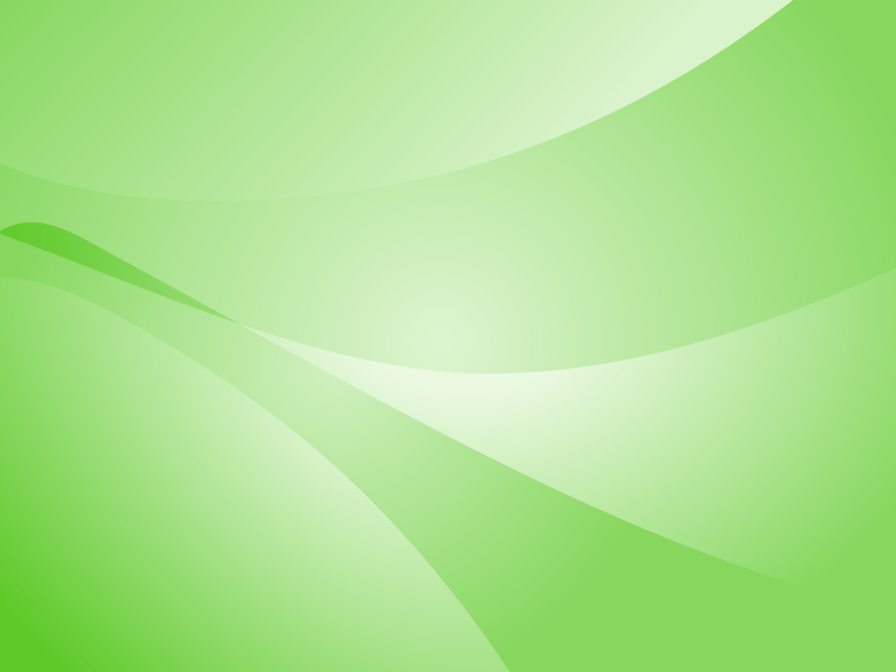
Write a WebGL 1 fragment shader that draws this background.

```glsl
precision highp float;
// Soft green backdrop of overlapping curved sheets, each lit by its own glow.
// Sheet borders are smooth two-piece cubic curves; every sheet yields one tone
// value, and a single deep-to-pale green ramp turns that tone into colour.

uniform vec2 u_resolution;

const vec3 DEEP_GREEN = vec3(0.37, 0.79, 0.16);
const vec3 PALE_GREEN = vec3(0.92, 0.975, 0.885);
const float ASPECT = 4.0 / 3.0;

// Tones along the ramp, from 0 (deep) to 1 (pale)
const float MID_TONE = 0.29;
const float DISC_TONE = 0.91;
const float TOP_TONE = 0.89;
const float BAND_TONE = 0.83;
const float CORNER_TONE = 0.86;
const float RIBBON_END_TONE = 0.42;

// Glow centres, in units of canvas height
const vec2 DISC_CENTER = vec2(0.656, 0.491);
const vec2 WING_CENTER = vec2(0.694, 0.549);
const vec2 BAND_CENTER = vec2(0.503, 0.462);
const vec2 CORNER_CENTER = vec2(0.521, 0.392);

// Border knots: x, y, slope, in fractions of the canvas
const vec3 TOP_A = vec3(0.0, 0.757, -0.55);
const vec3 TOP_B = vec3(0.24, 0.701, 0.0);
const vec3 TOP_C = vec3(0.885, 1.0, 1.03);
const vec3 BOWL_A = vec3(0.0, 0.652, -0.48);
const vec3 BOWL_B = vec3(0.547, 0.444, 0.0);
const vec3 BOWL_C = vec3(1.0, 0.601, 0.6);
const vec3 SLOPE_A = vec3(0.0, 0.656, 0.8);
const vec3 SLOPE_B = vec3(0.13, 0.618, -0.72);
const vec3 SLOPE_C = vec3(1.0, 0.092, -0.28);
const vec3 CORNER_A = vec3(0.0, 0.588, -0.05);
const vec3 CORNER_B = vec3(0.169, 0.502, -0.78);
const vec3 CORNER_C = vec3(0.569, 0.0, -2.0);

// Cubic Hermite height between two knots
float hermite(float x, vec3 a, vec3 b) {
  float span = b.x - a.x;
  float t = (x - a.x) / span;
  float s = 1.0 - t;
  return a.y * s * s * (1.0 + 2.0 * t) + b.y * t * t * (3.0 - 2.0 * t)
       + span * s * t * (a.z * s - b.z * t);
}

// Smooth coverage of the area above a border through three knots
float above(vec2 uv, vec3 a, vec3 b, vec3 c) {
  float border = uv.x < b.x ? hermite(uv.x, a, b) : hermite(uv.x, b, c);
  float softness = 1.0 / u_resolution.y;
  return smoothstep(-softness, softness, uv.y - border);
}

// Linear falloff: 1 inside the inner radius, 0 beyond the outer one
float glow(vec2 offset, float inner, float outer) {
  return clamp((outer - length(offset)) / (outer - inner), 0.0, 1.0);
}

void main() {
  vec2 uv = gl_FragCoord.xy / u_resolution;
  vec2 p = uv * vec2(ASPECT, 1.0);

  float aboveTop = above(uv, TOP_A, TOP_B, TOP_C);
  float aboveBowl = above(uv, BOWL_A, BOWL_B, BOWL_C);
  float aboveSlope = above(uv, SLOPE_A, SLOPE_B, SLOPE_C);
  float aboveCorner = above(uv, CORNER_A, CORNER_B, CORNER_C);

  // Shading of each sheet
  float disc = mix(MID_TONE, DISC_TONE, glow(p - DISC_CENTER, 0.0, 0.75));
  float topFade = clamp(1.23 * uv.x + 0.87 * (1.0 - uv.y), 0.0, 1.0);
  float top = mix(MID_TONE, TOP_TONE, topFade);
  vec2 wingOffset = (p - WING_CENTER) * vec2(1.0, 1.3);
  float wing = mix(MID_TONE, 1.0, glow(wingOffset, 0.174, 0.75));
  float band = mix(MID_TONE, BAND_TONE, glow(p - BAND_CENTER, 0.0, 0.5));
  float ribbon = RIBBON_END_TONE * smoothstep(-0.04, 0.3, uv.x);

  // The corner glow is stretched along the falling diagonal
  vec2 q = p - CORNER_CENTER;
  vec2 diagonal = vec2(0.6 * (q.x - q.y), q.x + q.y) * 0.7071;
  float corner = CORNER_TONE * glow(diagonal, 0.083, 0.578);

  // Stack the sheets from back to front
  float tone = mix(disc, top, aboveTop);
  tone = mix(wing, tone, aboveBowl);
  tone = mix(mix(band, ribbon, aboveBowl), tone, aboveSlope);
  tone = mix(corner, tone, aboveCorner);

  gl_FragColor = vec4(mix(DEEP_GREEN, PALE_GREEN, tone), 1.0);
}
```
